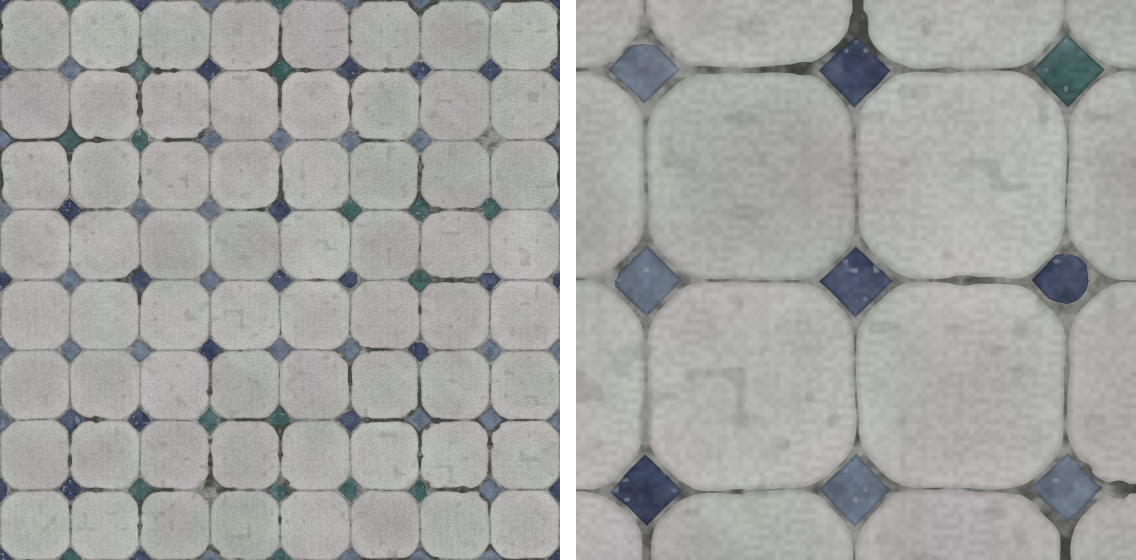
Left, the full canvas; right, a detail of the centre.
A WebGL 1 fragment shader for this texture:

```glsl
precision highp float;
uniform vec2 u_resolution;

#define TILES 8.0
#define CUT 0.205
#define INSET 0.172
#define GAP_MIN 0.007
#define GAP_MAX 0.024
#define WOBBLE 0.034
#define JITTER 0.010
#define CRUMBLED 0.03
#define CRACKED 0.05
#define GRAIN 0.07

const vec3 STONE_DARK = vec3(0.615, 0.612, 0.602);
const vec3 STONE_LIGHT = vec3(0.722, 0.722, 0.708);
const vec3 GROUT = vec3(0.56, 0.56, 0.545);
const vec3 CREVICE = vec3(0.27, 0.275, 0.26);
const vec3 SLATE = vec3(0.39, 0.43, 0.49);
const vec3 NAVY = vec3(0.23, 0.26, 0.35);
const vec3 TEAL = vec3(0.25, 0.36, 0.35);
const vec3 PALE = vec3(0.53, 0.56, 0.60);

float hash(vec2 p) {
  return fract(sin(dot(p, vec2(127.1, 311.7))) * 43758.55);
}

// Value noise that wraps at the canvas edge; scale is in lattice points per tile.
float noise(vec2 p, float scale, float seed) {
  p *= scale;
  vec2 i = floor(p), f = fract(p);
  f = f * f * (3.0 - 2.0 * f);
  float period = TILES * scale;
  vec2 lo = mod(i, period) + seed, hi = mod(i + 1.0, period) + seed;
  return mix(mix(hash(lo), hash(vec2(hi.x, lo.y)), f.x),
             mix(hash(vec2(lo.x, hi.y)), hash(hi), f.x), f.y);
}

float fbm(vec2 p, float scale, float seed) {
  float sum = 0.0, amp = 0.5;
  for (int i = 0; i < 4; i++) {
    sum += amp * noise(p, scale, seed);
    scale *= 2.0;
    seed += 7.3;
    amp *= 0.5;
  }
  return sum / 0.9375;
}

float smoothMax(float a, float b, float k) {
  float h = max(k - abs(a - b), 0.0) / k;
  return max(a, b) + h * h * k * 0.25;
}

float octagon(vec2 p, float gap) {
  p = abs(p);
  return smoothMax(max(p.x, p.y) - 0.5 + gap, (p.x + p.y - 1.0 + CUT) * 0.7071, 0.07);
}

vec3 stoneColor(vec2 p, vec2 f, vec2 id, float d) {
  float cloud = fbm(p, 2.0, 11.0);
  float tone = 0.62 + 0.9 * (cloud - 0.5) + 0.36 * (hash(id + 3.1) - 0.5);
  // Worn, darker middle inside a paler rim.
  float middle = smoothstep(-0.06, -0.20, d + 0.09 * (noise(p, 5.0, 21.0) - 0.5));
  tone += mix(0.12, -0.08, middle) * (0.4 + hash(id + 8.7));
  vec3 color = mix(STONE_DARK, STONE_LIGHT, clamp(tone, -0.3, 1.25));
  float tint = noise(p, 2.0, 31.0) + 0.6 * hash(id + 5.9) - 0.8;
  color += tint * vec3(0.012, -0.016, 0.012);
  // Small stains and a shaded edge.
  color -= 0.10 * smoothstep(0.79, 0.94, noise(p, 9.0, 41.0)) * cloud;
  color -= 0.09 * smoothstep(-0.035, 0.005, d);
  // Hairline crack across a few tiles.
  float angle = 6.2832 * hash(id + 1.7);
  float line = abs(dot(f, vec2(cos(angle), sin(angle))) - 0.13 + 0.05 * (noise(p, 6.0, 51.0) - 0.5));
  float crack = step(1.0 - CRACKED, hash(id + 6.3)) * (1.0 - smoothstep(0.002, 0.012, line));
  return mix(color, CREVICE, 0.7 * crack);
}

vec3 insetColor(vec2 p, vec2 id) {
  float pick = hash(id + 2.3);
  vec3 color = mix(SLATE, NAVY, step(0.40, pick));
  color = mix(color, TEAL, step(0.68, pick));
  color = mix(color, PALE, 0.45 * hash(id + 9.4) * smoothstep(0.3, 0.75, fbm(p, 6.0, 61.0)));
  color *= 0.86 + 0.28 * noise(p, 12.0, 66.0);
  return mix(color, PALE, 0.7 * smoothstep(0.80, 0.95, noise(p, 22.0, 71.0)));
}

void main() {
  vec2 p = gl_FragCoord.xy / u_resolution.y * TILES;
  float aa = 0.8 * TILES / u_resolution.y;
  vec2 q = p + WOBBLE * (vec2(fbm(p, 3.0, 81.0), fbm(p, 3.0, 91.0)) - 0.5);
  float wear = smoothstep(0.50, 0.78, 0.7 * noise(p, 1.5, 101.0) + 0.3 * noise(p, 7.0, 111.0));
  float grain = noise(p, 40.0, 121.0) - 0.5;

  // Octagonal tile, one per cell.
  vec2 tileId = mod(floor(q), TILES);
  vec2 f = fract(q) - 0.5 + JITTER * (vec2(hash(tileId), hash(tileId + 4.2)) - 0.5);
  float tile = octagon(f, mix(GAP_MIN, GAP_MAX, wear));
  tile += 0.035 * wear * smoothstep(0.55, 0.9, noise(p, 8.0, 131.0));

  // Diamond inset, one per cell corner.
  vec2 insetId = mod(floor(q + 0.5), TILES);
  vec2 g = fract(q + 0.5) - 0.5 + 2.0 * JITTER * (vec2(hash(insetId + 7.7), hash(insetId + 5.2)) - 0.5);
  float inset = (abs(g.x) + abs(g.y) - INSET) * 0.7071;
  inset += 0.07 * smoothstep(0.68, 0.95, noise(p, 7.0, 141.0));
  float present = step(CRUMBLED, hash(insetId + 12.6));

  // Grout, darker and rougher where it has worn away.
  float rubble = fbm(p, 16.0, 151.0);
  float depth = clamp(0.2 + 0.75 * wear + 1.6 * (rubble - 0.5), 0.0, 1.0);
  vec3 color = mix(GROUT, CREVICE, depth);

  vec3 gem = insetColor(p, insetId) * (1.0 - 0.18 * smoothstep(-0.02, 0.0, inset));
  color = mix(color, gem, present * (1.0 - smoothstep(-aa, aa, inset)));
  color = mix(color, stoneColor(p, f, tileId, tile), 1.0 - smoothstep(-aa, aa, tile));
  gl_FragColor = vec4(color + GRAIN * grain, 1.0);
}
```
